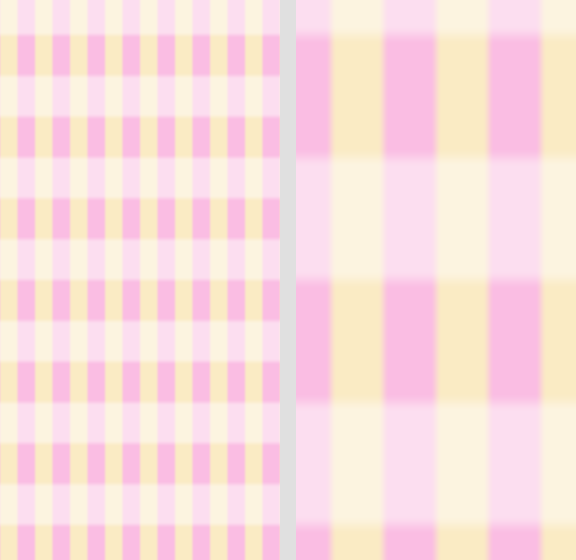
Left, the full canvas; right, a detail of the centre.
Give the GLSL for this pattern, as a Shadertoy shader.

```glsl
// Soft pastel gingham: pink and cream columns crossed by deeper horizontal bands.

const vec3 CREAM      = vec3(0.99, 0.957, 0.88);
const vec3 BUTTER     = vec3(0.98, 0.92, 0.77);
const vec3 PALE_PINK  = vec3(0.99, 0.87, 0.94);
const vec3 CANDY_PINK = vec3(0.98, 0.74, 0.89);

const float COLUMNS = 8.0;           // column pairs across the canvas
const float ROWS = 48.0 / 7.0;       // row pairs down the canvas
const float COLUMN_CENTRE = 0.75;    // centre of a pink column, in periods
const float ROW_CENTRE = 5.0 / 28.0; // centre of a deep row, in periods

// Half-period stripe around centre; softness is the half-width of its edge.
float stripe(float t, float centre, float softness) {
    float fromCentre = abs(fract(t - centre + 0.5) - 0.5);
    return 1.0 - smoothstep(0.25 - softness, 0.25 + softness, fromCentre);
}

// Blends the four cloth colours by column and row coverage.
vec3 gingham(float column, float row) {
    vec3 lightRow = mix(CREAM, PALE_PINK, column);
    vec3 deepRow = mix(BUTTER, CANDY_PINK, column);
    return mix(lightRow, deepRow, row);
}

void mainImage(out vec4 fragColor, in vec2 fragCoord) {
    vec2 repeats = vec2(COLUMNS, ROWS);
    vec2 cell = fragCoord / iResolution.xy * repeats;

    // Woven edge blur, never narrower than one pixel
    vec2 softness = max(vec2(0.055, 0.04), repeats / iResolution.xy);

    float column = stripe(cell.x, COLUMN_CENTRE, softness.x);
    float row = stripe(cell.y, ROW_CENTRE, softness.y);
    fragColor = vec4(gingham(column, row), 1.0);
}
```
